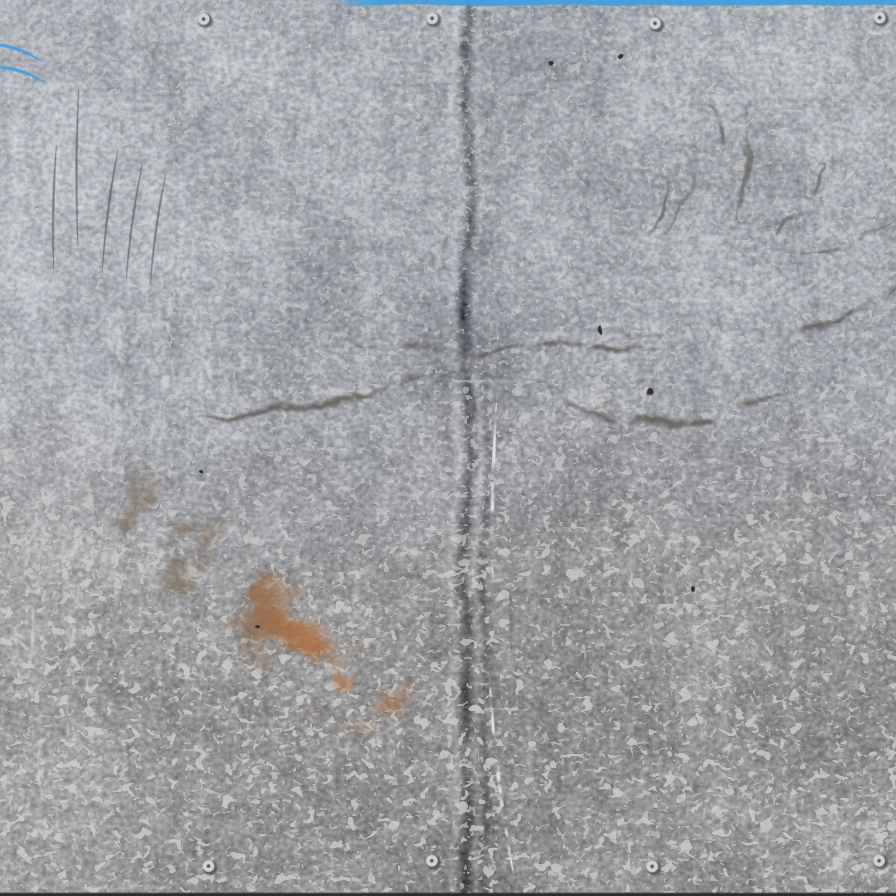
Reproduce this texture procedurally as a WebGL 2 fragment shader.

```glsl
#version 300 es
precision highp float;
// Weathered galvanised sheet: pale flakes, a bent crease, cracks, rust and rivets.
uniform vec2 u_resolution;
out vec4 outColor;

const float TAU = 6.28319;

float hash(vec2 p) {
  vec3 q = fract(vec3(p.xyx) * 0.1031);
  q += dot(q, q.yzx + 33.33);
  return fract((q.x + q.y) * q.z);
}

vec2 hash2(float n) { return vec2(hash(vec2(n, 3.7)), hash(vec2(n, 19.3))); }

float corner(vec2 cell, vec2 offset) {
  float angle = TAU * hash(cell);
  return dot(vec2(cos(angle), sin(angle)), offset);
}

// Gradient noise, centred on zero
float noise(vec2 p) {
  vec2 i = floor(p), f = p - i, e = vec2(1.0, 0.0);
  vec2 u = f * f * f * (f * (f * 6.0 - 15.0) + 10.0);
  return mix(mix(corner(i, f), corner(i + e, f - e), u.x),
             mix(corner(i + e.yx, f - e.yx), corner(i + 1.0, f - 1.0), u.x), u.y);
}

float fbm(vec2 p) {
  float sum = 0.0, amp = 1.0;
  for (int i = 0; i < 4; i++) {
    sum += amp * noise(p);
    p = p * 2.03 + 17.1;
    amp *= 0.55;
  }
  return sum;
}

float bell(float x, float width) { x /= width; return exp(-x * x); }

float disc(vec2 p, float radius, float soft) {
  return 1.0 - smoothstep(radius - soft, radius + soft, length(p));
}

// Tapered stroke from a to b, bowed sideways by bend
float stroke(vec2 p, vec2 a, vec2 b, float bend, float width, float soft) {
  vec2 d = b - a;
  float t = clamp(dot(p - a, d) / dot(d, d), 0.0, 1.0);
  float arch = 4.0 * t * (1.0 - t);
  vec2 side = normalize(vec2(-d.y, d.x));
  return disc(p - a - d * t - side * bend * arch, width * (0.3 + 0.7 * arch), soft);
}

// Pale crystal flakes; cover shifts the threshold
float flakes(vec2 p, float scale, float cover) {
  vec2 q = p * scale * vec2(0.9, 1.1);
  q += 0.5 * vec2(noise(q * 1.3 + 5.0), noise(q * 1.3 + 41.0));
  float n = noise(q) + 0.55 * noise(q * 2.2 + 9.0);
  return smoothstep(0.23, 0.37, n + cover);
}

// Brightness change across the upright fold
float crease(vec2 p) {
  float x = p.x - 0.521 - 0.010 * noise(vec2(2.0, p.y * 7.0)) - 0.004 * noise(vec2(6.0, p.y * 30.0));
  float worn = 0.75 + 0.8 * noise(vec2(p.x * 50.0, p.y * 16.0));
  float low = 1.0 - smoothstep(0.5, 0.62, p.y);
  float shade = -0.22 * worn * bell(x, 0.006) - 0.07 * worn * bell(x - 0.006, 0.04);
  shade += 0.11 * worn * bell(x + 0.014, 0.006) + 0.06 * bell(x - 0.012, 0.004);
  return shade - 0.12 * worn * low * bell(x - 0.021, 0.005);
}

void main() {
  vec2 p = gl_FragCoord.xy / u_resolution;
  float px = 1.0 / u_resolution.y;
  float upper = smoothstep(0.2, 0.75, p.y + 0.15 * fbm(p * 3.0));
  float blotch = fbm(p * 7.0 + 3.0);

  // Base tone, mottling and grain
  float tone = mix(0.565, 0.665, upper) + 0.05 * (1.0 - smoothstep(0.0, 0.4, p.x));
  tone += 0.075 * blotch + 0.075 * fbm(p * vec2(38.0, 46.0));
  tone += 0.13 * noise(p * vec2(150.0, 175.0)) + 0.07 * noise(p * 260.0);
  tone += 0.04 * fbm(p * vec2(60.0, 5.0)) + crease(p);
  tone -= 0.06 * bell(length((p - vec2(0.52, 0.6)) * vec2(1.0, 1.6)), 0.07);
  vec3 color = tone + mix(vec3(0.002, 0.0, 0.003), vec3(-0.016, -0.001, 0.026), upper);

  // Flakes, coarser below and finer above
  float cover = 0.1 * blotch - 0.03 * upper;
  float coarse = flakes(p, 72.0, cover - 0.03);
  float fine = flakes(p + 4.0, 125.0, cover - 0.04);
  color = mix(color, vec3(0.82, 0.82, 0.805), max(coarse * mix(0.75, 0.45, upper), fine * 0.55));

  // Brown cracks: long level ones, then a scattered group
  vec2 w = p + 0.012 * vec2(fbm(p * 14.0), fbm(p * 14.0 + 31.0));
  float crack = stroke(w, vec2(0.20, 0.535), vec2(0.51, 0.585), -0.008, 0.003, 0.003);
  crack = max(crack, stroke(w, vec2(0.40, 0.62), vec2(0.53, 0.60), 0.006, 0.004, 0.004));
  crack = max(crack, stroke(w, vec2(0.52, 0.60), vec2(0.76, 0.61), 0.010, 0.003, 0.003));
  crack = max(crack, stroke(w, vec2(0.64, 0.55), vec2(0.87, 0.56), -0.025, 0.005, 0.004));
  crack = max(crack, stroke(w, vec2(0.83, 0.61), vec2(1.02, 0.70), -0.012, 0.003, 0.003));
  for (int i = 0; i < 7; i++) {
    vec2 h = hash2(float(i) + 50.0), start = vec2(0.7, 0.7) + h.yx * vec2(0.25, 0.24);
    float angle = TAU * h.x;
    vec2 end = start + (0.06 + 0.06 * h.y) * vec2(cos(angle), sin(angle));
    crack = max(crack, 0.8 * stroke(w, start, end, 0.02 * (h.x - 0.5), 0.0025, 0.002));
  }
  crack *= smoothstep(-0.45, 0.25, fbm(p * 25.0 + 8.0));
  color = mix(color, vec3(0.37, 0.35, 0.33), 0.8 * crack);

  // Dark scratches and white vertical scuffs
  for (int i = 0; i < 5; i++) {
    vec2 h = hash2(float(i) + 8.0);
    vec2 foot = vec2(0.06 + 0.027 * float(i), 0.67 + 0.06 * h.x);
    float dark = stroke(p, foot, foot + vec2(0.02 * h.y, 0.10 + 0.08 * h.x), 0.002, 0.0012, px);
    color = mix(color, vec3(0.36, 0.36, 0.38), 0.7 * dark);
    vec2 scuff = vec2(0.03 + 0.05 * float(i), 0.15 + 0.4 * h.y);
    float white = stroke(w, scuff, scuff + vec2(0.005, 0.18), 0.0, 0.004, 0.003);
    color = mix(color, vec3(0.84), 0.6 * white * smoothstep(-0.1, 0.3, noise(p * vec2(130.0, 60.0))));
  }
  float scrape = stroke(p, vec2(0.550, 0.35), vec2(0.554, 0.55), 0.002, 0.002, px);
  scrape = max(scrape, stroke(p, vec2(0.574, 0.02), vec2(0.546, 0.25), 0.004, 0.002, px));
  color = mix(color, vec3(0.87, 0.87, 0.89), scrape * smoothstep(-0.3, 0.2, noise(p * 70.0)));

  // Rust drifting down to the right, brown turning orange
  float stain = stroke(w, vec2(0.12, 0.45), vec2(0.42, 0.22), 0.0, 0.045, 0.045);
  stain *= smoothstep(-0.1, 0.5, fbm(p * 15.0 + 60.0));
  vec3 rust = mix(vec3(0.47, 0.40, 0.33), vec3(0.70, 0.43, 0.23), smoothstep(0.2, 0.38, p.x));
  color = mix(color, rust, 0.85 * stain);

  // Pits and rivets
  for (int i = 0; i < 8; i++) {
    vec2 h = hash2(float(i) + 90.0);
    color = mix(color, vec3(0.14), 0.9 * disc(w - h, 0.002 + 0.002 * h.x, px));
    vec2 rivet = vec2(0.23 + 0.25 * float(i % 4), i < 4 ? 0.979 : 0.035) + 0.01 * (h - 0.5);
    vec2 r = p - rivet;
    color = mix(color, vec3(0.28), 0.7 * disc(r - vec2(0.002, -0.002), 0.008, 0.002));
    color = mix(color, vec3(0.82), disc(r, 0.0065, px));
    color = mix(color, vec3(0.35), disc(r, 0.002, px));
  }

  // Blue paint at the top, dark lower edge
  float rim = 0.994 - 0.004 * noise(vec2(p.x * 12.0, 1.0));
  float paint = smoothstep(rim - px, rim + px, p.y) * smoothstep(0.36, 0.42, p.x);
  paint = max(paint, stroke(p, vec2(-0.02, 0.95), vec2(0.045, 0.932), 0.006, 0.0018, px));
  paint = max(paint, stroke(p, vec2(-0.02, 0.925), vec2(0.05, 0.908), 0.006, 0.0018, px));
  color = mix(color, vec3(0.25, 0.62, 0.88), 0.9 * paint);
  color = mix(vec3(0.2, 0.17, 0.16), color, smoothstep(0.002, 0.005, p.y));
  outColor = vec4(clamp(color, 0.0, 1.0), 1.0);
}
```
